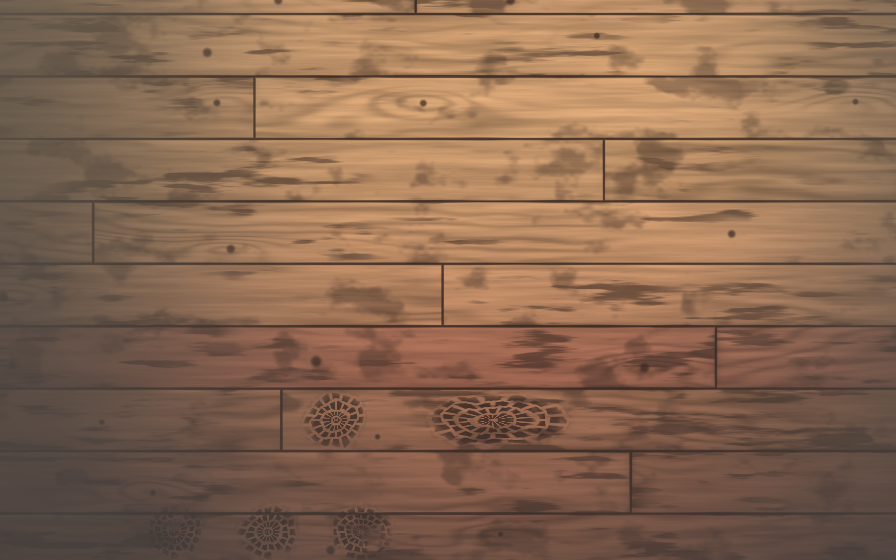
Reproduce this texture procedurally as a WebGL 1 fragment shader.

```glsl
precision highp float;
// Worn plank floor: staggered boards with ring grain, knots, grime and tread marks,
// built from stretched value noise per board, then dimmed by an uneven dark haze
// that is heaviest on the left and at the bottom.

uniform vec2 u_resolution;

#define ASPECT 1.6
#define PITCH 0.1115
#define TOP_OFFSET 0.025
#define SEAM_WIDTH 0.0017
#define RING_COUNT 6.0
#define GRIME 0.55
#define HAZE 0.85
#define WOOD_TOP vec3(0.78, 0.595, 0.425)
#define WOOD_BOTTOM vec3(0.60, 0.39, 0.30)
#define SOOT vec3(0.20, 0.145, 0.125)
#define HAZE_TOP vec3(0.37, 0.335, 0.29)
#define HAZE_BOTTOM vec3(0.265, 0.25, 0.245)

float hash(vec2 p) {
  vec3 q = fract(p.xyx * 0.1031);
  q += dot(q, q.yzx + 33.33);
  return fract((q.x + q.y) * q.z);
}

float noise(vec2 p) {
  vec2 i = floor(p), f = fract(p);
  f = f * f * (3.0 - 2.0 * f);
  return mix(mix(hash(i), hash(i + vec2(1, 0)), f.x),
             mix(hash(i + vec2(0, 1)), hash(i + vec2(1, 1)), f.x), f.y);
}

float fbm(vec2 p) {
  float sum = 0.0, amp = 0.54;
  for (int i = 0; i < 4; i++) {
    sum += amp * noise(p);
    p = p * 2.03 + 17.3;
    amp *= 0.5;
  }
  return sum;
}

// Horizontal place of the butt joint in a row; every eighth row has none
float jointAt(float row) {
  float x = mod(0.39 * row - 0.106, 0.96);
  x -= 0.085 * step(abs(row - 5.0), 0.5);
  return mod(row + 0.5, 8.0) < 1.0 ? 2.0 : x;
}

// Sooty prints: rings of small blocks, three on the lowest row and two above
float treadMarks(vec2 p) {
  float ink = 0.0;
  float smear = fbm(p * 22.0);
  for (int i = 0; i < 5; i++) {
    float n = float(i);
    vec2 centre = n < 2.5 ? vec2(0.195 + 0.104 * n, 0.05)
                          : vec2(0.375 + 0.175 * (n - 3.0), 0.25);
    vec2 size = n > 3.5 ? vec2(0.14, 0.05) : vec2(0.062, 0.056);
    vec2 d = (p - centre * vec2(ASPECT, 1.0)) / size + 0.0001;
    float r = length(d) + 0.5 * (smear - 0.5);
    float ring = r * 4.5;
    vec2 cell = abs(fract(vec2(ring, atan(d.y, d.x) * 2.5465 + 0.5 * floor(ring))) - 0.5);
    float block = 1.0 - smoothstep(0.27, 0.42, max(cell.x, cell.y));
    float reach = 1.0 - smoothstep(0.65, 1.05, r);
    ink = max(ink, reach * block * smoothstep(0.3, 0.55, smear + 0.06 * n - 0.05));
  }
  return ink;
}

void main() {
  vec2 uv = gl_FragCoord.xy / u_resolution;
  vec2 p = uv * vec2(ASPECT, 1.0);
  float px = 1.0 / u_resolution.y;

  // Board layout
  float level = (1.0 - uv.y - TOP_OFFSET) / PITCH;
  float row = floor(level), v = level - row;
  float joint = jointAt(row);
  float board = row * 2.0 + step(joint, uv.x) + 5.0;
  vec2 shift = vec2(hash(vec2(board, 3.0)), hash(vec2(board, 8.0))) * 90.0;

  // Knots bend the growth rings around them
  float knot = 0.0, bend = 0.0;
  for (int i = 0; i < 4; i++) {
    vec2 key = vec2(board, float(i) + 20.0);
    vec2 centre = vec2((float(i) + hash(key)) * 0.4, 0.2 + 0.6 * hash(key + 31.0));
    vec2 d = (vec2(p.x, v) - centre) * vec2(1.0, PITCH);
    float present = step(0.45, hash(key + 57.0));
    bend += present * 2.2 * exp(-dot(d * vec2(13.0, 45.0), d * vec2(13.0, 45.0)));
    float size = 0.006 + 0.007 * hash(key + 73.0);
    knot = max(knot, present * (1.0 - smoothstep(0.35, 1.1, length(d) / size)));
  }

  // Ring grain and fine fibre
  float flow = fbm(vec2(p.x * 1.7, v * 1.1) + shift);
  float rings = 0.5 + 0.5 * sin(6.2832 * (RING_COUNT * (v * 0.6 + flow) + bend));
  float fibre = fbm(vec2(p.x * 6.0, v * 13.0) + shift);
  float ringStrength = smoothstep(0.25, 0.7, noise(vec2(p.x * 3.0, v) + shift + 9.0));

  // Wood tone, varied from board to board
  float rosy = step(abs(row - 5.0), 0.5);
  vec3 colour = mix(WOOD_BOTTOM, WOOD_TOP, smoothstep(0.05, 0.8, uv.y));
  colour *= 0.95 + 0.1 * hash(vec2(board, 41.0));
  colour *= mix(vec3(1.0), vec3(1.0, 0.92, 0.97), rosy);
  colour *= 1.0 - 0.17 * rings * rings * ringStrength;
  colour *= 0.84 + 0.31 * fibre;

  // Dark streaks, blotches and dirt gathered at board edges
  float seam = min(v, 1.0 - v) * PITCH;
  float butt = abs(uv.x - joint) * ASPECT;
  float patches = fbm(p * vec2(4.0, 9.0) + 4.0);
  float streak = smoothstep(0.56, 0.75, fbm(vec2(p.x * 9.0, v * 8.0) + shift + 33.0));
  float blotch = smoothstep(0.57, 0.76, fbm(p * vec2(13.0, 20.0) + shift));
  float edge = exp(-min(seam, butt) / 0.008) * smoothstep(0.3, 0.75, patches);
  float dirt = streak * smoothstep(0.38, 0.6, patches) + 0.65 * blotch + 0.7 * edge;
  colour = mix(colour, SOOT, GRIME * min(dirt, 1.0));
  colour = mix(colour, SOOT, 0.7 * knot);
  colour = mix(colour, SOOT, 0.8 * treadMarks(p));

  // Seams with a faint lit lip beneath
  float width = SEAM_WIDTH * (0.7 + 0.6 * noise(p * 14.0));
  float gap = 1.0 - smoothstep(width - 0.5 * px, width + px, min(seam, butt));
  float lip = 1.0 - smoothstep(0.0, 0.002 + px, abs(v * PITCH - 0.005));
  colour *= 1.0 + 0.07 * lip;
  colour = mix(colour, SOOT, 0.82 * gap);

  // Uneven haze
  vec2 away = uv - vec2(0.56, 0.7);
  away *= vec2(away.x < 0.0 ? 1.75 : 1.6, 0.9);
  float haze = HAZE * smoothstep(0.25, 1.05, length(away));
  colour = mix(colour, mix(HAZE_BOTTOM, HAZE_TOP, uv.y), haze);
  gl_FragColor = vec4(colour, 1.0);
}
```
